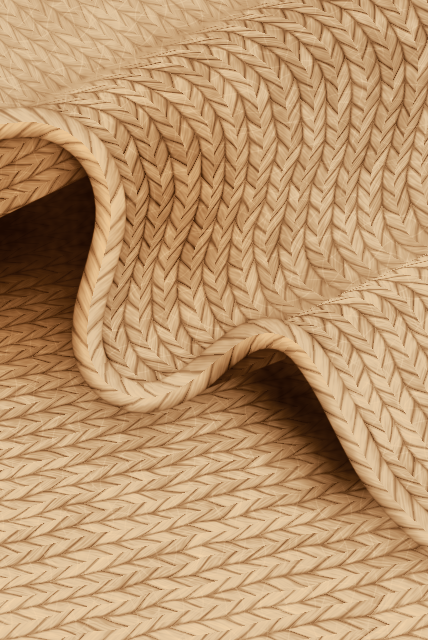
A Shadertoy shader for this texture:

```glsl
// A folded jute rug: a wavy braided edge is swept backwards into rows of chevron
// plaits, above a flat plaited ground that falls into shadow under the folds.
// A sheared ray to the spline edge yields (length, row) cloth coordinates.
#define SWEEP 0.47   // rise of the fold per unit of width
#define ROPE 0.024   // half width of the edge braid
#define ROW 0.04     // width of a plait on the rug
#define STITCH 0.033 // length of a strand along a plait
#define SLANT 0.8    // lean of the strands
#define FIBRE 0.18   // contrast of the fibres
#define GAP 0.31     // darkness between strands
#define STEPS 4      // line pieces per spline span

const int KNOTS = 20;
const vec2 edge[KNOTS] = vec2[KNOTS](
  vec2(-.06,.8), vec2(0,.806), vec2(.065,.812), vec2(.125,.785), vec2(.165,.733),
  vec2(.177,.66), vec2(.158,.583), vec2(.138,.518), vec2(.134,.45), vec2(.163,.398),
  vec2(.224,.372), vec2(.293,.397), vec2(.345,.444), vec2(.398,.482), vec2(.458,.476),
  vec2(.505,.414), vec2(.547,.33), vec2(.586,.255), vec2(.638,.193), vec2(.73,.115));

const vec3 jute[6] = vec3[6](vec3(.11,.04,.01), vec3(.29,.16,.05), vec3(.52,.34,.19),
  vec3(.67,.49,.32), vec3(.77,.63,.47), vec3(.86,.76,.63));

float hash(vec2 p) {
  vec3 q = fract(p.xyx * vec3(.1031, .103, .0973));
  q += dot(q, q.yzx + 33.33);
  return fract((q.x + q.y) * q.z);
}

float corner(vec2 cell, vec2 f) {
  float a = 6.2832 * hash(cell);
  return dot(vec2(cos(a), sin(a)), f);
}

float noise(vec2 p) {
  vec2 i = floor(p), f = p - i, u = f * f * (3. - 2. * f), e = vec2(1, 0);
  return mix(mix(corner(i, f), corner(i + e, f - e), u.x),
    mix(corner(i + e.yx, f - e.yx), corner(i + 1., f - 1.), u.x), u.y);
}

// Tone offset of plaits; q.x counts strands, q.y counts rows.
float braid(vec2 q) {
  float row = floor(q.y), v = fract(q.y) - .5, w = 2. * abs(v), side = step(0., v);
  float along = q.x + .37 * row + SLANT * w + .5 * side;
  float f = 2. * fract(along) - 1.;
  float id = hash(vec2(floor(along) + 50., row * 2. + side + 90.));
  float plump = (1. - pow(abs(f), 3.)) * (1. - pow(w, 5.));
  float fibres = noise(vec2(f * 4. + id * 40., w * 1.6 + id * 17.));
  return GAP * (smoothstep(0., .7, plump) - 1.) + .08 * plump - .06 * f
    + .17 * (id - .5) + FIBRE * fibres;
}

// Loose hairs, one per cell in three turned grids.
float hairs(vec2 p) {
  float sum = 0.;
  for (float k = 0.; k < 3.; k++) {
    float a = .4 + 1.1 * k;
    vec2 g = mat2(cos(a), sin(a), -sin(a), cos(a)) * p * vec2(14, 30) + 40.;
    vec2 f = fract(g) - .5;
    float h = hash(floor(g) + 7. * k), bend = .4 * (h - .5) + .22 * sin(f.x * 4. + h * 30.);
    sum += (1. - smoothstep(0., .06, abs(f.y - bend))) * (1. - smoothstep(.2, .5, abs(f.x)));
  }
  return sum;
}

float blob(vec2 p, vec2 centre, vec2 size) {
  vec2 d = (p - centre) / size;
  return exp(-dot(d, d));
}

vec3 juteColour(float tone) {
  float x = clamp(tone, 0., 1.) * 5.;
  int i = int(min(x, 4.));
  return mix(jute[i], jute[i + 1], x - float(i)) * (1. + .3 * clamp(tone - 1., 0., .3));
}

void mainImage(out vec4 fragColor, in vec2 fragCoord) {
  vec2 p = fragCoord / iResolution.y;
  float px = 1. / iResolution.y, level = p.y - SWEEP * p.x;

  // Walk the edge: nearest distance, side and first sweep hit.
  float dist = 9., ropeLen = 0., len = 0., sweep = 9., clothLen = 0., crest = -9.;
  bool above = false;
  vec2 a = .5 * (edge[0] + edge[1]);
  for (int i = 1; i < KNOTS - 1; i++) {
    vec2 m = edge[i], start = .5 * (edge[i - 1] + m), end = .5 * (m + edge[i + 1]);
    for (int j = 1; j <= STEPS; j++) {
      float u = float(j) / float(STEPS);
      vec2 b = mix(mix(start, m, u), mix(m, end, u), u), ab = b - a;
      float piece = length(ab), h = clamp(dot(p - a, ab) / dot(ab, ab), 0., 1.);
      float d = length(p - a - h * ab);
      if (d < dist) { dist = d; ropeLen = len + h * piece; }
      if ((a.x > p.x) != (b.x > p.x) && a.y + ab.y * (p.x - a.x) / ab.x < p.y) above = !above;
      float la = a.y - SWEEP * a.x, lb = b.y - SWEEP * b.x;
      if ((la > level) != (lb > level)) {
        float k = (level - la) / (lb - la), t = p.x - a.x - k * ab.x;
        if (t > 0. && t < sweep) { sweep = t; clothLen = len + k * piece; }
      }
      crest = max(crest, la);
      len += piece;
      a = b;
    }
  }
  vec2 wobble = .22 * vec2(noise(p * 18.), noise(p * 14. + 30.));
  float tone, warm, outside = max(dist - ROPE, 0.);

  if (above) { // folded rug, and the far floor beyond its crest
    float wall = blob(p, vec2(.28, .68), vec2(.13, .16));
    float crease = smoothstep(.285, .3, level) * smoothstep(.33, .42, p.x) * exp((.295 - level) / .035);
    float relief = smoothstep(0., .03, crest - level) * (1. - .7 * crease);
    float cloth = .84 + relief * braid(vec2(clothLen / STITCH, (sweep - .02) / ROW) + wobble)
      - .22 * wall - .08 * crease - .09 * blob(p, vec2(.6, .88), vec2(.2, .17))
      + .1 * blob(p, vec2(.6, .42), vec2(.15)) + .08 * blob(p, vec2(.16, .84), vec2(.12, .06))
      - .2 * exp(-outside / .009);
    vec2 q = mat2(.8, .6, -.6, .8) * p;
    float far = .92 + .45 * braid(q / vec2(.034, .03) + wobble)
      - .1 * exp(-max(level - crest, 0.) / .018);
    tone = mix(cloth, far, smoothstep(crest - 4. * px, crest + px, level));
    warm = .6 * wall + .1;
  } else { // flat ground in the shadow of both folds
    float y = p.y - .22 * p.x;
    tone = .97 - .25 * p.y + braid(vec2((p.x + .2 * y) / .04, y * (25. + 12. * y)) + wobble);
    vec2 r = p - vec2(.42), span = vec2(.13, -.13);
    r -= span * clamp(dot(r, span) / dot(span, span), 0., 1.);
    tone *= (1. - .95 * smoothstep(.34, .64, p.y)) * (1. - .92 * exp(-dot(r, r) / .005))
      * (1. - .4 * exp(-outside / .04));
    // Undersides below the two arches.
    float rim = p.y - (p.x < .24 ? .66 + .48 * p.x : .27 + .38 * p.x);
    vec2 q = vec2(p.x + .48 * p.y, p.y - .48 * p.x - .66);
    float under = .6 + .8 * braid(q / .04 + wobble);
    under *= (1. - .6 * smoothstep(.06, .14, p.x)) * (1. - .5 * exp(-outside / .012));
    tone = mix(tone, under, smoothstep(-px, px, rim));
    warm = .15 + .6 * smoothstep(.35, .5, p.y);
  }
  tone += .07 * hairs(p) * smoothstep(.1, .6, tone);

  // Edge braid, rounded and darker towards the ground.
  float n = (above ? dist : -dist) / ROPE;
  float rope = .95 + .85 * braid(vec2(ropeLen / .042, clamp(.5 + .47 * n, .01, .99)))
    - .25 * smoothstep(.1, 1., -n) - .1 * n * n - .25 * blob(p, vec2(.36, .44), vec2(.06, .05));
  tone = mix(rope, tone, smoothstep(ROPE - px, ROPE + px, dist));
  tone += .05 * noise(p * 90.) + .08 * noise(p * 7.);
  fragColor = vec4(juteColour(tone) * mix(vec3(1), vec3(1.04, .97, .86), warm), 1);
}
```
